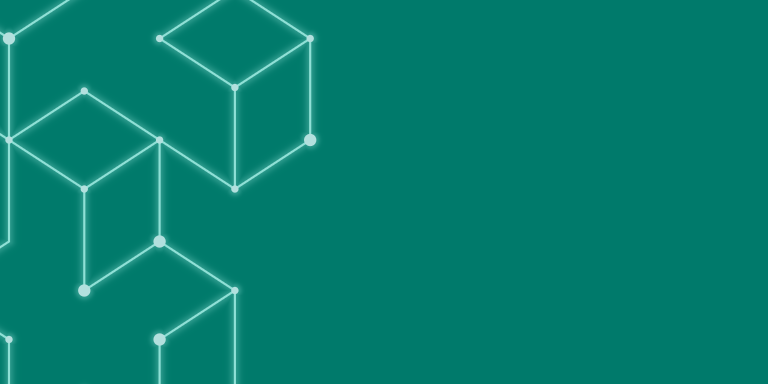
This background is drawn by a WebGL 1 fragment shader. Its source:

```glsl
precision highp float;
// Glowing isometric wireframe cubes with round nodes on flat teal.
uniform vec2 u_resolution;

const vec3 TEAL = vec3(0.0, 0.48, 0.42);
const vec3 LINE_COLOR = vec3(0.56, 0.88, 0.84);
const vec3 NODE_COLOR = vec3(0.70, 0.88, 0.87);
const float LINE_RADIUS = 0.0028;
const float SMALL_NODE = 0.0095;
const float LARGE_NODE = 0.0160;

// Grid axes: A runs down-right, B up-right, C straight down
const vec3 A = vec3(1.0, 0.0, 0.0);
const vec3 B = vec3(0.0, 1.0, 0.0);
const vec3 C = vec3(0.0, 0.0, 1.0);

// Projects a grid point to the canvas, in units of its height
vec2 project(vec3 g) {
  return vec2(0.0234 + 0.1961 * (g.x + g.y),
              0.6354 + 0.1276 * (g.y - g.x) - 0.2643 * g.z);
}

// Distance to the edge that leaves a grid point along an axis
float edge(vec2 p, vec3 start, vec3 axis) {
  vec2 a = project(start);
  vec2 ab = project(start + axis) - a;
  vec2 ap = p - a;
  return length(ap - ab * clamp(dot(ap, ab) / dot(ab, ab), 0.0, 1.0));
}

float node(vec2 p, vec3 g, float radius) {
  return length(p - project(g)) - radius;
}

// Top face without its near-left edge, then the right-hand face
float cubeEdges(vec2 p, vec3 o) {
  float d = min(edge(p, o, B), edge(p, o + B, A));
  d = min(d, edge(p, o + A, B));
  d = min(d, edge(p, o + A, C));
  d = min(d, edge(p, o + A + B, C));
  return min(d, edge(p, o + A + C, B));
}

// The four corners of a cube top
float topNodes(vec2 p, vec3 o) {
  float d = min(node(p, o, SMALL_NODE), node(p, o + A, SMALL_NODE));
  d = min(d, node(p, o + B, SMALL_NODE));
  return min(d, node(p, o + A + B, SMALL_NODE));
}

float allEdges(vec2 p) {
  // Lower cube shares its upper left corner with the one above
  float d = cubeEdges(p, A + C);
  for (int i = 0; i < 2; i++) {
    vec3 o = float(i) * (A + B - C);
    d = min(d, min(cubeEdges(p, o), edge(p, o, A)));
  }
  d = min(d, edge(p, A + B, A));

  // Partial cubes cut off by the left side
  d = min(d, edge(p, -C, B));
  d = min(d, edge(p, -C, -A));
  d = min(d, edge(p, -C, C));
  d = min(d, edge(p, vec3(0.0), -A));
  d = min(d, edge(p, vec3(0.0), C));
  d = min(d, edge(p, C, -B));
  d = min(d, edge(p, A - B + C, -A));
  return min(d, edge(p, A - B + C, C));
}

float allNodes(vec2 p) {
  float d = min(topNodes(p, vec3(0.0)), topNodes(p, A + B - C));
  d = min(d, node(p, A * 2.0 + B, SMALL_NODE));
  d = min(d, node(p, A * 2.0 + B + C, SMALL_NODE));
  d = min(d, node(p, A - B + C, SMALL_NODE));
  d = min(d, node(p, A + C * 2.0, SMALL_NODE));
  d = min(d, node(p, -C, LARGE_NODE));
  d = min(d, node(p, A + C, LARGE_NODE));
  d = min(d, node(p, A + B + C, LARGE_NODE));
  d = min(d, node(p, A * 2.0 + C, LARGE_NODE));
  return min(d, node(p, (A + B) * 2.0, LARGE_NODE));
}

// Antialiased coverage of a signed distance
float fill(float d, float pixel) {
  return clamp(0.5 - d / pixel, 0.0, 1.0);
}

float glow(float d, float spread) {
  float t = max(d, 0.0) / spread;
  return exp(-t * t);
}

void main() {
  vec2 p = gl_FragCoord.xy / u_resolution.y;
  float pixel = 1.0 / u_resolution.y;
  float lines = allEdges(p);
  float nodes = allNodes(p);

  float halo = max(0.30 * glow(lines, 0.014), 0.28 * glow(nodes, 0.010));
  vec3 color = mix(TEAL, LINE_COLOR, halo);
  color = mix(color, LINE_COLOR, fill(lines - LINE_RADIUS, pixel));
  color = mix(color, NODE_COLOR, fill(nodes, pixel));
  gl_FragColor = vec4(color, 1.0);
}
```
